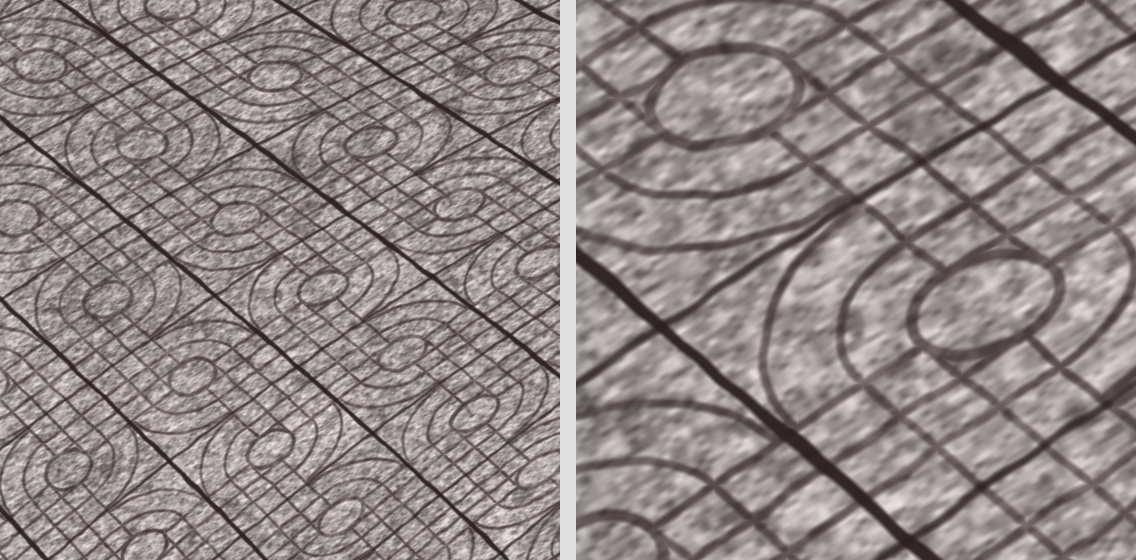
Left: the whole. Right: its middle third, enlarged.
A Shadertoy shader for this texture:

```glsl
// Weathered paving seen at a slant: square slabs, each with a ringed circle, arcs in two
// opposite corners and a ruled grid in the others, turned on alternate slabs.
// A gently curved lattice is inverted by Newton steps; grooves are distance fields.

// Curved lattice: ORIGIN + u*U + v*V + u*u*UU + v*v*VV + u*v*UV, in canvas units
const vec2 ORIGIN = vec2(0.577, 0.4856);
const vec2 U  = vec2(0.1487, -0.1201);
const vec2 V  = vec2(0.2383, 0.1536);
const vec2 UU = vec2(-0.0065, 0.0040);
const vec2 VV = vec2(0.0056, -0.0044);
const vec2 UV = vec2(0.0033, 0.0134);

// Slab design, in slab widths
const float GRID_STEP  = 0.155;   // also the radius of the central circle
const float OUTER_ARC  = 0.475;

// Half widths of the grooves, in canvas units
const float GROOVE     = 0.0026;
const float CIRCLE     = 0.0034;
const float CROSS_GAP  = 0.0024;
const float LONG_GAP   = 0.0040;
const float SOFTNESS   = 0.0016;
const float WOBBLE     = 0.0030;

const vec3 STONE_COLOR  = vec3(0.635, 0.605, 0.598);
const vec3 GROOVE_COLOR = vec3(0.295, 0.245, 0.245);
const vec3 GAP_COLOR    = vec3(0.170, 0.125, 0.130);
const float GRAIN       = 0.58;
const float SLAB_TINT   = 0.045;

float hash(vec2 p) {
    vec3 q = fract(vec3(p.xyx) * 0.1031);
    q += dot(q, q.yzx + 33.33);
    return fract((q.x + q.y) * q.z);
}

float noise(vec2 p) {
    vec2 cell = floor(p), f = fract(p);
    f = f * f * (3.0 - 2.0 * f);
    return mix(mix(hash(cell), hash(cell + vec2(1, 0)), f.x),
               mix(hash(cell + vec2(0, 1)), hash(cell + vec2(1, 1)), f.x), f.y);
}

vec2 latticeToCanvas(vec2 q) {
    return ORIGIN + q.x * U + q.y * V + q.x * q.x * UU + q.y * q.y * VV + q.x * q.y * UV;
}

mat2 canvasToLatticeSlope(vec2 q) {
    return inverse(mat2(U + 2.0 * q.x * UU + q.y * UV, V + 2.0 * q.y * VV + q.x * UV));
}

vec2 canvasToLattice(vec2 p) {
    vec2 q = vec2(0.0);
    for (int i = 0; i < 6; i++)
        q += canvasToLatticeSlope(q) * (p - latticeToCanvas(q));
    return q;
}

// Canvas distance to the zero of a lattice field with the given gradient
float canvasDistance(float field, vec2 gradient, mat2 slope) {
    return abs(field) / length(gradient * slope);
}

float stroke(float dist, float halfWidth) {
    float soft = SOFTNESS + 0.5 / iResolution.y;
    return 1.0 - smoothstep(halfWidth - soft, halfWidth + soft, dist);
}

// Short slanted streaks, coarse and fine
float stoneGrain(vec2 p) {
    vec2 s = mat2(0.86, -0.5, 0.5, 0.86) * p;
    return 0.55 * noise(s * vec2(75.0, 190.0)) + 0.45 * noise(s * vec2(170.0, 330.0) + 17.0);
}

void mainImage(out vec4 fragColor, in vec2 fragCoord) {
    vec2 p = fragCoord / iResolution.xy;
    vec2 shake = vec2(noise(p * 45.0), noise(p * 45.0 + 71.0)) - 0.5;
    vec2 q = canvasToLattice(p + WOBBLE * shake);
    mat2 slope = canvasToLatticeSlope(q);

    // Slab index and local position
    vec2 slab = floor(q + 0.5);
    vec2 c = q - slab;
    vec2 a = abs(c);
    float turn = mod(slab.x + slab.y, 2.0) < 0.5 ? 1.0 : -1.0;
    bool arcCorner = c.x * c.y * turn > 0.0;

    // Ruled lines; only the axes remain in the arc corners
    vec2 rule = arcCorner ? vec2(0.0) : min(round(a / GRID_STEP), 2.0);
    vec2 offset = a - rule * GRID_STEP;
    float lines = min(canvasDistance(offset.x, vec2(1, 0), slope),
                      canvasDistance(offset.y, vec2(0, 1), slope));

    // Circle and concentric arcs
    float radius = length(c);
    vec2 outward = c / max(radius, 0.001);
    float circle = canvasDistance(radius - GRID_STEP, outward, slope);
    if (radius < GRID_STEP) lines = 1.0;
    if (arcCorner) {
        float arc = min(abs(radius - 2.0 * GRID_STEP), abs(radius - OUTER_ARC));
        lines = min(lines, canvasDistance(arc, outward, slope));
    }

    // Gaps between slabs
    float crossGap = canvasDistance(0.5 - a.x, vec2(1, 0), slope);
    float longGap = canvasDistance(0.5 - a.y, vec2(0, 1), slope);

    // Stone with broad light, slab tint, grain and stains
    float light = 1.0 + 0.10 * (0.55 - p.y) + 0.10 * (noise(p * 7.0) - 0.5);
    float grain = stoneGrain(p);
    vec3 color = STONE_COLOR * light + SLAB_TINT * (hash(slab + 50.0) - 0.5);
    color += GRAIN * (grain - 0.5);
    color *= 1.0 - 0.22 * smoothstep(0.80, 0.95, noise(p * 38.0 + 9.0));

    // Unevenly worn grooves, then the darker gaps
    float wear = 0.62 + 0.33 * noise(p * 22.0 + 31.0);
    vec3 grooveColor = GROOVE_COLOR + 0.16 * (grain - 0.5);
    color = mix(color, grooveColor, wear * max(stroke(lines, GROOVE), stroke(circle, CIRCLE)));
    color = mix(color, GAP_COLOR, 0.80 * stroke(crossGap, CROSS_GAP));
    color = mix(color, GAP_COLOR, 0.95 * stroke(longGap, LONG_GAP * (0.75 + 0.5 * noise(p * 30.0))));
    fragColor = vec4(clamp(color, 0.0, 1.0), 1.0);
}
```
